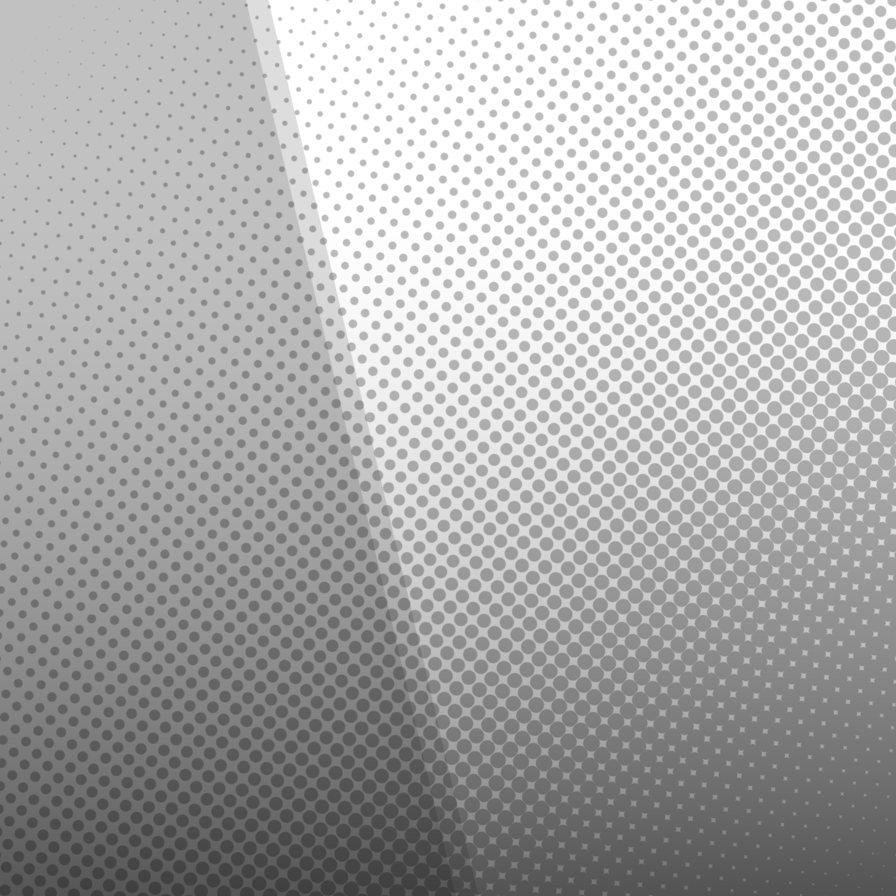
This background is drawn by a three.js fragment shader. Its source:

```glsl
// Halftone backdrop: a vertical white-to-grey ramp under a tilted dot screen
// whose dots swell from the upper left to the lower right, with a slanted
// translucent panel and its paler rim shading the left side.

#define CELLS 55.0          // dot cells per canvas width
#define SCREEN_ANGLE 0.7214 // tilt of the dot lattice, radians
#define DOT_GROWTH 0.346    // dot radius in cells per unit of x + depth
#define DOT_SOFTNESS 0.06   // edge blur in cells
#define DOT_TONE 0.735      // brightness kept under a dot
#define PANEL_TONE 0.755    // brightness kept under the panel
#define RIM_TONE 0.865      // brightness kept under the rim
#define EDGE_TOP 0.2995     // x of the rim's right side at the top
#define EDGE_SLOPE 0.2344   // shift of that side per unit of depth
#define RIM_WIDTH 0.0250    // horizontal width of the rim
#define EDGE_SOFTNESS 0.001

varying vec2 vUv;

const vec2 LATTICE_ORIGIN = vec2(0.6624, 0.6085);

// Ramp: white above, falling ever faster to dark grey below.
float backdropTone(float depth) {
  float fall = max(depth - 0.195, 0.0) / 0.805;
  return 1.0 - 0.56 * pow(fall, 1.85);
}

// Coverage of the rotated dot lattice; big dots merge and leave light gaps.
float dotCoverage(vec2 p, float depth) {
  float c = cos(SCREEN_ANGLE);
  float s = sin(SCREEN_ANGLE);
  vec2 q = p - LATTICE_ORIGIN;
  vec2 lattice = CELLS * vec2(c * q.x + s * q.y, c * q.y - s * q.x);
  float dist = length(fract(lattice + 0.5) - 0.5);
  float radius = DOT_GROWTH * (p.x + depth);
  float dotShape = 1.0 - smoothstep(radius - DOT_SOFTNESS, radius + DOT_SOFTNESS, dist);
  return dotShape * smoothstep(0.0, 0.09, radius);
}

// Shade of panel and rim, by horizontal distance from the slanted edge.
float panelShade(vec2 p, float depth) {
  float side = p.x - EDGE_TOP - EDGE_SLOPE * depth;
  float outsideRim = smoothstep(-EDGE_SOFTNESS, EDGE_SOFTNESS, side);
  float outsidePanel = smoothstep(-EDGE_SOFTNESS, EDGE_SOFTNESS, side + RIM_WIDTH);
  return mix(mix(PANEL_TONE, RIM_TONE, outsidePanel), 1.0, outsideRim);
}

void main() {
  float depth = 1.0 - vUv.y;
  float tone = backdropTone(depth);
  tone *= panelShade(vUv, depth);
  tone *= mix(1.0, DOT_TONE, dotCoverage(vUv, depth));
  gl_FragColor = vec4(vec3(tone), 1.0);
}
```
